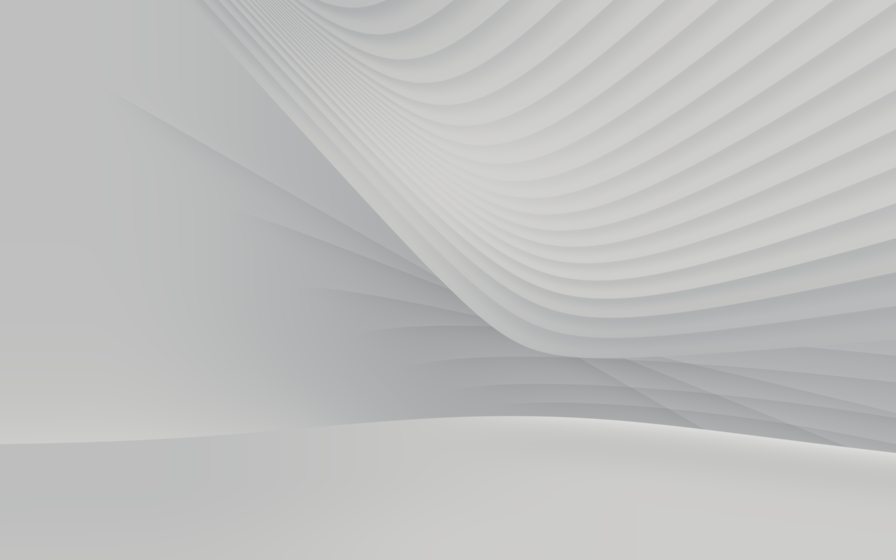
A Shadertoy shader for this background:

```glsl
// Pale sculpted interior: a fan of swept ribs above a shaded wall and a curved floor.
// Ribs are hyperbolas (smooth maxima of two lines) painted from the front upward;
// wall creases are arcs with soft shadows, and the floor edge is a low bell curve.

// Valley-shaped rib: a falling left line blended into a rising right line.
float ribHeight(float x, float k) {
    float left = 1.0 - 1.12 * (x - 0.323) + 0.116 * (1.0 - exp(-k / 3.0)) + 0.002 * k;
    float right = 0.39 + 0.055 * k + 0.00012 * k * k * k + (0.09 + 0.07 * k) * (x - 1.6);
    float roundness = 0.06 + 0.14 * (1.0 - exp(-k / 5.0));
    return 0.5 * (left + right) + length(vec2(0.5 * (left - right), roundness));
}

float floorHeight(float x) {
    float bell = (x - 0.91) / 0.5;
    float drop = max(x - 1.0, 0.0);
    return 0.205 + 0.052 * exp(-bell * bell) - 0.06 * drop * drop;
}

float spot(vec2 p, vec2 center, vec2 size) {
    vec2 q = (p - center) / size;
    return exp(-dot(q, q));
}

float wallTone(vec2 p, float aa) {
    float tone = 0.748 - 0.065 * smoothstep(0.15, 0.8, p.x);
    tone -= 0.02 * spot(p, vec2(0.75, 0.4), vec2(0.3, 0.18));
    float aboveFloor = max(p.y - floorHeight(p.x), 0.0);
    tone += 0.055 * exp(-aboveFloor / 0.09) * (1.0 - smoothstep(0.45, 0.85, p.x));
    tone += 0.015 * smoothstep(1.0, 1.5, p.x);

    // Creases start farther right and lower, turning from diagonals into arches.
    for (int i = 0; i < 7; i++) {
        float j = float(i);
        float t = p.x - (0.15 + 0.2 * sqrt(j) + 0.035 * j);
        float s = max(t, 0.0);
        float arch = min(0.012 * j, 0.075 - 0.01 * j) * (1.0 - exp(-s / 0.1));
        float crease = 0.23 + 0.635 * exp(-0.45 * j) + arch
                     + min(0.18 * j - 0.57, 0.0) * s - 0.004 * j * j * s * s;
        float d = p.y - crease;
        float fade = smoothstep(0.0, 0.18, t);
        float below = 1.0 - smoothstep(-aa, aa, d);
        tone -= fade * below * 0.032 * exp(min(d, 0.0) / 0.025);
        tone += fade * (1.0 - below) * 0.012 * exp(-max(d, 0.0) / 0.015);
    }
    return tone;
}

float paintRibs(float tone, vec2 p, float aa) {
    float glow = spot(p, vec2(0.82, 0.68), vec2(0.28, 0.16));
    float recess = spot(p, vec2(0.58, 1.02), vec2(0.34, 0.16));
    float lower = ribHeight(p.x, 0.0);
    for (int i = 0; i < 21; i++) {
        float k = float(i);
        float upper = ribHeight(p.x, k + 1.0);
        float across = clamp((p.y - lower) / max(upper - lower, 0.0001), 0.0, 1.0);
        // Bright lower lip, shaded where the next rib overhangs.
        float front = mix(0.77, 0.715, smoothstep(0.65, 1.2, p.x));
        float base = mix(front, 0.805, smoothstep(0.0, 4.0, k));
        float contrast = mix(0.035, 0.055, smoothstep(0.0, 3.0, k)) * (1.0 - 0.75 * glow);
        float rib = base - contrast * smoothstep(0.25, 0.95, across);
        rib += 0.015 * glow - 0.065 * recess;
        tone = mix(tone, rib, smoothstep(-aa, aa, p.y - lower));
        lower = upper;
    }
    return tone;
}

float floorTone(vec2 p, float depth) {
    float tone = mix(0.742, 0.8, smoothstep(0.25, 1.15, p.x));
    float right = smoothstep(0.7, 1.1, p.x);
    float dip = (depth - 0.045) / 0.04;
    tone -= 0.035 * right * exp(-dip * dip);
    tone += 0.075 * right * exp(-depth / 0.018);
    return tone + 0.02 * smoothstep(0.08, 0.24, depth) * (1.0 - right);
}

void mainImage(out vec4 fragColor, in vec2 fragCoord) {
    // Canvas units: height is 1, width is 1.6.
    vec2 p = fragCoord / iResolution.xy * vec2(1.6, 1.0);
    float aa = 1.0 / iResolution.y;

    float tone = paintRibs(wallTone(p, aa), p, aa);
    float depth = floorHeight(p.x) - p.y;
    tone = mix(tone, floorTone(p, max(depth, 0.0)), smoothstep(-aa, aa, depth));

    // Cool shadows, slightly warm lights.
    vec3 tint = mix(vec3(-0.006, 0.002, 0.006), vec3(0.003, 0.002, -0.004),
                    smoothstep(0.68, 0.8, tone));
    fragColor = vec4(tone + tint, 1.0);
}
```
